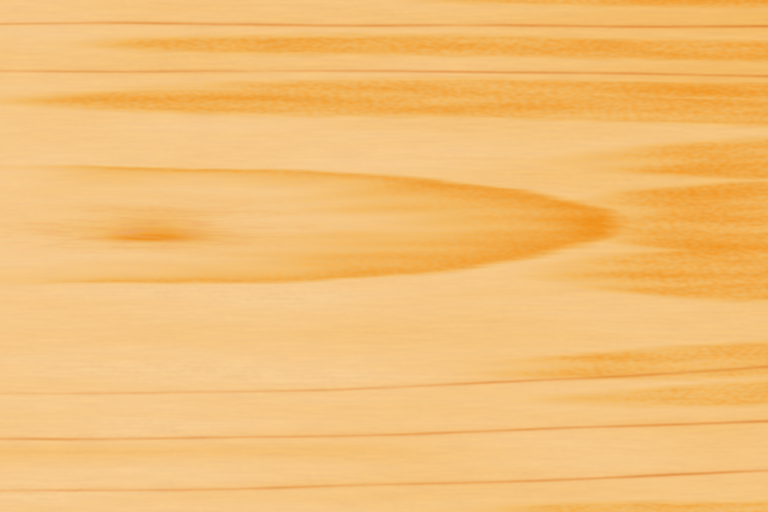
Reproduce this texture procedurally as a Shadertoy shader.

```glsl
// Pale pine board with a long flame-shaped growth ring, a small eye and amber streaks.

const vec3 PALE   = vec3(0.968, 0.798, 0.565);
const vec3 HONEY  = vec3(0.952, 0.730, 0.400);
const vec3 AMBER  = vec3(0.940, 0.610, 0.185);
const vec3 SEAM   = vec3(0.860, 0.490, 0.180);
const vec3 BLUSH  = vec3(0.910, 0.640, 0.390);

const vec2 RING_CENTRE = vec2(0.29, 0.56);
const vec2 RING_RADII  = vec2(0.875, 0.112);
const vec2 EYE_CENTRE  = vec2(0.29, 0.552);
const float BOARD_LENGTH  = 1.5;
const float BAND_STRENGTH = 0.53;
const float RING_STRENGTH = 0.80;
const float SEAM_WIDTH    = 0.0030;
const float GRAIN_AMOUNT  = 0.055;

// Bands: height at left, rise to the right, half thickness, start along the board.
const int BANDS = 10;
const vec4 BAND[BANDS] = vec4[](
    vec4(1.000,  0.000, 0.013,  0.75), vec4(0.914, -0.014, 0.020,  0.05),
    vec4(0.828, -0.005, 0.017,  0.20), vec4(0.803, -0.022, 0.026, -0.05),
    vec4(0.690,  0.000, 0.042,  1.05), vec4(0.575,  0.000, 0.075,  1.00),
    vec4(0.470, -0.005, 0.056,  1.00), vec4(0.262,  0.038, 0.033,  0.88),
    vec4(0.200,  0.034, 0.024,  1.00), vec4(0.001,  0.004, 0.019,  0.85));

// Seams: height at left, rise to the right, strength.
const int SEAMS = 5;
const vec3 SEAM_LINE[SEAMS] = vec3[](
    vec3(0.953, -0.006, 0.62), vec3(0.862, -0.011, 0.50), vec3(0.231, 0.050, 0.42),
    vec3(0.143,  0.036, 0.52), vec3(0.042,  0.041, 0.50));

vec2 gradient(vec2 cell) {
    uvec2 q = uvec2(ivec2(cell)) * uvec2(1597u, 3571u);
    uint h = (q.x ^ q.y) * 74531u;
    h = (h ^ (h >> 15)) * 48271u;
    h ^= h >> 13;
    float angle = 6.2832 * float(h & 1023u) / 1024.0;
    return vec2(cos(angle), sin(angle));
}

// Gradient noise, roughly -0.7 to 0.7.
float noise(vec2 p) {
    vec2 i = floor(p), f = p - i;
    vec2 u = f * f * f * (f * (f * 6.0 - 15.0) + 10.0);
    vec2 e = vec2(0.0, 1.0);
    float low  = mix(dot(gradient(i), f), dot(gradient(i + e.yx), f - e.yx), u.x);
    float high = mix(dot(gradient(i + e), f - e), dot(gradient(i + 1.0), f - 1.0), u.x);
    return mix(low, high, u.y);
}

float blob(vec2 p, vec2 centre, vec2 radii) {
    vec2 d = (p - centre) / radii;
    return exp(-dot(d, d));
}

float bandTone(vec2 p, float bend, float ragged) {
    float tone = 0.0;
    for (int i = 0; i < BANDS; i++) {
        vec4 b = BAND[i];
        float along = clamp((p.x - b.w + ragged * 0.15) / 0.45, 0.0, 1.0);
        float thick = b.z * sqrt(along);
        float offset = abs(p.y - b.x - b.y * bend) + ragged * 0.012;
        float cover = 1.0 - smoothstep(thick - 0.009, thick + 0.007, offset);
        tone = max(tone, cover * smoothstep(-0.1, 0.7, along));
    }
    return tone;
}

// A crisp outer rim that fades inward, and a tinted wedge behind its tip.
float ringTone(vec2 p, float ragged) {
    vec2 d = (p - RING_CENTRE) / RING_RADII;
    float e = length(vec2(max(d.x, 0.0), d.y)) - 1.0 + ragged * 0.09;
    float inside = 1.0 - smoothstep(-0.04, 0.07, e);
    float rim = inside * exp(min(e, 0.0) * 6.0) * mix(0.25, 1.0, smoothstep(0.0, 0.25, p.x));
    float wedge = inside * smoothstep(0.45, 1.05, p.x + ragged * 0.3);
    return RING_STRENGTH * rim + 0.46 * wedge * (1.0 - rim);
}

void mainImage(out vec4 fragColor, in vec2 fragCoord) {
    vec2 p = fragCoord / iResolution.y;
    float s = p.x / BOARD_LENGTH;
    float bend = s * s;

    // Fibres at several scales, stretched along the board
    vec2 warped = p + vec2(0.0, 0.005 * noise(p * vec2(2.5, 4.0)));
    float broad  = noise(warped * vec2(1.8, 13.0) + 7.0);
    float streak = noise(warped * vec2(4.0, 55.0) + 31.0);
    float fibre  = noise(warped * vec2(14.0, 150.0) + 53.0);
    float fleck  = noise(vec2(p.x + p.y * 0.5, p.y - p.x * 0.12) * vec2(70.0, 150.0) + 90.0);
    float ragged = 0.6 * broad + 0.5 * streak + 0.2 * fibre;

    // Depth of tone, from pale sapwood to amber
    float upper = smoothstep(0.68, 0.85, p.y);
    float tone = 0.07 + 0.10 * bend + upper * (0.05 + 0.16 * s);
    tone += 0.20 * broad + 0.09 * streak;
    tone += 0.14 * blob(p, vec2(1.45, 0.56), vec2(0.50, 0.16));
    float bands = bandTone(warped, bend, ragged);
    float ring = ringTone(warped, ragged);
    tone += BAND_STRENGTH * bands * (0.9 + 0.5 * streak) + ring;
    tone += 0.28 * blob(p, vec2(0.35, 0.118), vec2(0.65, 0.020));
    tone += 0.18 * blob(p, vec2(0.15, 0.805), vec2(0.30, 0.012));
    tone += 0.24 * blob(warped, vec2(0.66, 0.534), vec2(0.18, 0.016));

    // Eye, with its dark core
    tone += blob(warped, EYE_CENTRE, vec2(0.15, 0.034)) * (0.42 + 0.6 * streak);
    tone += 0.75 * blob(warped, vec2(0.29, 0.536), vec2(0.085, 0.009));

    // Shimmering flecks, stronger in the amber wood
    tone += fleck * (0.07 + 0.22 * max(bands, ring)) + 0.08 * fibre;
    tone = clamp(tone, 0.0, 1.15);
    vec3 color = mix(PALE, HONEY, min(tone * 2.0, 1.0));
    color = mix(color, AMBER, max(tone * 2.0 - 1.0, 0.0));

    // Rosy fibres around the eye
    float rosy = blob(p, EYE_CENTRE, vec2(0.28, 0.050));
    color = mix(color, BLUSH, rosy * smoothstep(-0.15, 0.5, fibre + 0.5 * streak) * 0.55);

    // Thin seams with a soft glow on the upper side
    for (int i = 0; i < SEAMS; i++) {
        vec3 line = SEAM_LINE[i];
        float d = p.y - line.x - line.y * bend - 0.005 * noise(vec2(p.x * 2.2, float(i) * 5.3));
        float worn = 0.75 + 0.7 * noise(vec2(p.x * 5.0, float(i) * 3.7 + 20.0));
        float strength = line.z * worn * mix(0.7, 1.15, s);
        float glow = exp(-abs(d) / (d > 0.0 ? 0.010 : 0.004));
        color = mix(color, AMBER, 0.35 * strength * glow);
        color = mix(color, SEAM, strength * exp(-d * d / (SEAM_WIDTH * SEAM_WIDTH)));
    }

    color += GRAIN_AMOUNT * (0.6 * fibre + 0.4 * fleck) * vec3(0.6, 0.9, 1.0);
    fragColor = vec4(clamp(color, 0.0, 1.0), 1.0);
}
```
